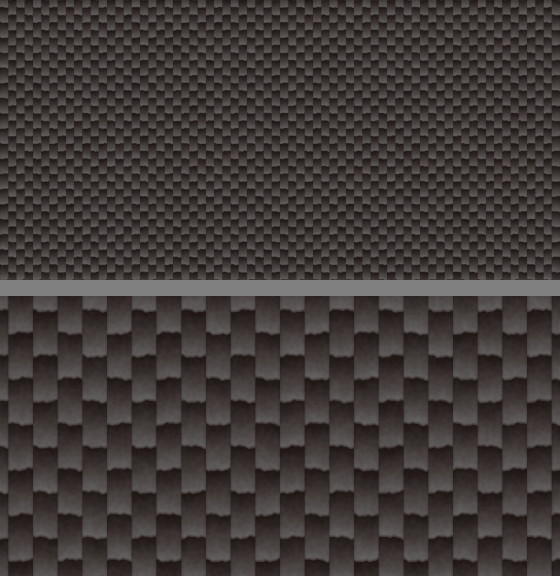
Top, the full canvas; bottom, a detail of the centre.
This texture is drawn by a Shadertoy shader. Its source:

```glsl
// Staggered columns of dark, ragged-edged shingles shaded from light foot to shadowed top.

const vec2 TILE_COUNT = vec2(68.0, 18.5);
const vec3 SHADOW_BROWN = vec3(0.125, 0.090, 0.088);
const vec3 MID_BROWN = vec3(0.255, 0.228, 0.224);
const vec3 WORN_GREY = vec3(0.390, 0.380, 0.375);
const float TAU = 6.2831853;

float hash(vec2 cell) {
    vec3 p = fract(cell.xyx * vec3(0.1031, 0.1030, 0.0973));
    p += dot(p, p.yzx + 33.33);
    return fract((p.x + p.y) * p.z);
}

// Distance to the nearest scattered point
float cellular(vec2 p) {
    vec2 cell = floor(p);
    float nearest = 2.0;
    for (int y = -1; y <= 1; y++) {
        for (int x = -1; x <= 1; x++) {
            vec2 neighbour = cell + vec2(x, y);
            vec2 point = neighbour + vec2(hash(neighbour), hash(neighbour + 71.7));
            nearest = min(nearest, length(p - point));
        }
    }
    return nearest;
}

// Layered sines that fray a shingle's lower edge
float raggedness(float x, float seed) {
    float phase = seed * TAU;
    return 0.55 * sin(x * 4.0 + phase)
         + 0.30 * sin(x * 11.0 + phase * 3.0)
         + 0.15 * sin(x * 23.0 + phase * 7.0);
}

vec3 ramp(float light) {
    vec3 lower = mix(SHADOW_BROWN, MID_BROWN, clamp(light * 2.0, 0.0, 1.0));
    return mix(lower, WORN_GREY, clamp(light * 2.0 - 1.0, 0.0, 1.0));
}

vec3 shingles(vec2 uv, vec2 tileCount) {
    // Every other column is shifted by half a tile
    vec2 p = uv * tileCount;
    float column = floor(p.x);
    float across = fract(p.x);
    p.y += 0.5 * mod(column, 2.0);

    // Displace each edge, fading out toward the tile centre
    float edge = floor(p.y + 0.5);
    float fade = 1.0 - 2.0 * abs(p.y - edge);
    p.y += 0.05 * fade * raggedness(across, hash(vec2(column, edge)));

    // Light foot, shadowed top, thin dark rim and side seams
    float height = fract(p.y);
    float light = 1.0 - height;
    light *= mix(0.45, 1.0, smoothstep(0.0, 0.07, height));
    float side = min(across, 1.0 - across);
    light *= mix(0.82, 1.0, smoothstep(0.0, 0.10, side));

    // Tone per tile, mottled wear and fine grain
    float tone = hash(vec2(column, floor(p.y)) + 19.0) - 0.5;
    vec2 square = uv * vec2(2.0, 1.0);
    float mottle = cellular(square * 42.0) - 0.5;
    float grain = cellular(square * 150.0) - 0.5;
    light += 0.07 * tone + 0.10 * mottle + 0.12 * grain;
    return ramp(light);
}

void mainImage(out vec4 fragColor, in vec2 fragCoord) {
    // Average a small grid of samples to smooth the edges
    const int SAMPLES = 3;
    vec3 sum = vec3(0.0);
    for (int y = 0; y < SAMPLES; y++) {
        for (int x = 0; x < SAMPLES; x++) {
            vec2 offset = (vec2(x, y) + 0.5) / float(SAMPLES) - 0.5;
            sum += shingles((fragCoord + offset) / iResolution.xy, TILE_COUNT);
        }
    }
    fragColor = vec4(sum / float(SAMPLES * SAMPLES), 1.0);
}
```
